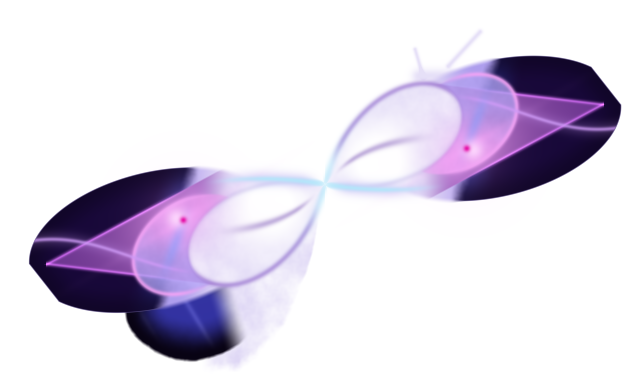
Write a Shadertoy shader that draws this background.

```glsl
// Two glowing violet lobes, point-mirrored about a bright knot on white.

const vec3 WHITE = vec3(1.0);
const vec3 INDIGO = vec3(0.09, 0.03, 0.22);
const vec3 NAVY = vec3(0.13, 0.13, 0.42);
const vec3 MIST = vec3(0.87, 0.84, 0.96);
const vec3 LAVENDER = vec3(0.68, 0.62, 0.93);
const vec3 ORCHID = vec3(0.43, 0.20, 0.58);
const vec3 PINK = vec3(0.95, 0.64, 0.96);
const vec3 MAGENTA = vec3(0.90, 0.08, 0.66);
const vec3 CYAN = vec3(0.70, 0.90, 0.98);

// Soft coverage of a signed distance, and a bell-shaped stroke
float fill(float d, float w) { return 1.0 - smoothstep(-w, w, d); }
float stroke(float d, float w) { return exp(-d * d / (w * w)); }

// Layered sines, roughly -1 to 1
float ripple(vec2 p) {
    float sum = 0.0, amp = 0.5;
    for (int i = 0; i < 5; i++) {
        sum += amp * sin(p.x + 1.3 * sin(p.y)) * cos(p.y * 0.9 + sin(p.x));
        p = mat2(1.5, 1.1, -1.1, 1.5) * p + 1.7;
        amp *= 0.6;
    }
    return sum;
}

// Distance to the ellipse xx*x*x + 2*xy*x*y + yy*y*y = 1
float ellipse(vec2 d, float xx, float xy, float yy) {
    vec2 g = mat2(xx, xy, xy, yy) * d;
    float k = sqrt(max(dot(d, g), 1e-6));
    return (k - 1.0) * k / max(length(g), 1e-4);
}

// Distance to one petal of a rose curve starting at the origin
float petal(vec2 p, float size, float heading, float petals) {
    float r = max(length(p), 1e-3);
    float a = (atan(p.y, p.x) - heading) * petals;
    float slope = size * petals * sin(a) / r;
    return (r - size * cos(clamp(a, -3.0, 3.0))) / sqrt(1.0 + slope * slope);
}

float segment(vec2 p, vec2 a, vec2 b) {
    vec2 e = b - a;
    return length(p - a - e * clamp(dot(p - a, e) / dot(e, e), 0.0, 1.0));
}

// Ragged veil and dark pool that only the lower lobe has
vec3 lowerVeil(vec3 col, vec2 q, float n, float aa) {
    float top = 2.25 * (1.0 - exp(-2.7 * q.x)) + 0.09 * n;
    float veil = fill(q.y - top, 0.07) * fill(q.x - 1.4, 0.1) * smoothstep(0.1, 0.8, q.y);
    col = mix(col, MIST, veil * clamp(0.55 + 0.6 * n, 0.0, 1.0));
    float d = ellipse(q - vec2(1.6, 1.48), 1.56, 0.0, 2.6) + 0.03 * n;
    vec3 pool = mix(NAVY * 1.5, INDIGO * 0.35, smoothstep(-0.5, -0.05, d));
    pool += 0.1 * stroke(sin(q.x * 5.0 + q.y * 3.0), 0.2) * fill(d + 0.25, 0.2);
    return mix(col, pool, fill(d, aa + 0.012) * smoothstep(1.0, 1.36, q.x + 0.3 * (q.y - 1.5)));
}

// Faint spikes above the upper lobe
vec3 upperWisps(vec3 col, vec2 q) {
    float s = stroke(segment(q, vec2(1.08, 1.62), vec2(1.18, 1.28)), 0.025)
            + stroke(segment(q, vec2(1.86, 1.83), vec2(1.48, 1.42)), 0.03)
            + stroke(segment(q, vec2(1.12, 1.3), vec2(1.5, 1.3)), 0.08);
    return mix(col, MIST, min(s, 1.0) * 0.75);
}

// Outer body: pale near the knot, dark towards the tip
vec3 body(vec3 col, vec2 q, float n, float aa) {
    float d = ellipse(q - vec2(2.05, 0.67), 0.488, -0.2515, 1.451);
    d = max(d, dot(q, vec2(0.786, 0.619)) - 3.38);
    float edge = 1.6 + 0.25 * (q.y + 0.2) + 0.04 * n;
    float dark = smoothstep(edge - 0.12, edge + 0.08, q.x);
    float inside = fill(d, mix(0.04, aa, dark));
    vec3 shade = mix(NAVY, INDIGO, smoothstep(0.0, 0.4, q.x - edge));
    shade = mix(shade, INDIGO * 0.6, 0.7 * smoothstep(-0.35, 0.0, d));
    col = mix(col, mix(MIST, LAVENDER, smoothstep(1.2, 1.8, q.x)),
              inside * smoothstep(0.85, 1.25, q.x + 0.1 * n));
    col = mix(col, shade, inside * dark);

    // Beam narrowing to the far tip
    float back = 3.35 - q.x;
    float low = 0.96 - 0.54 * back, high = 0.96 + 0.12 * back;
    float beam = fill(max(low - q.y, q.y - high), 0.015) * smoothstep(1.1, 1.6, q.x) * inside;
    col = mix(col, mix(ORCHID, PINK, exp(-1.6 * length(q - vec2(1.75, 0.5)))), beam * 0.88);
    float rims = stroke(q.y - low, 0.025) + stroke(q.y - high, 0.022);
    col += vec3(0.38, 0.2, 0.38) * rims * inside * step(0.0, back) * smoothstep(1.5, 2.2, q.x);

    // Round inner shell and the wavy filament crossing it
    float shell = ellipse(q - vec2(1.6, 0.72), 2.296, -0.893, 3.125);
    vec3 glaze = mix(LAVENDER, PINK, smoothstep(1.0, 0.3, q.y));
    col = mix(col, glaze + 0.06 * n, fill(shell, 0.02) * 0.78 * smoothstep(0.9, 1.5, q.x));
    col = mix(col, PINK, 0.85 * stroke(shell, 0.028) * smoothstep(1.3, 1.8, q.x));
    float wave = q.y - 0.86 + 0.2 * sin((q.x - 2.35) * 1.7);
    float thread = 0.75 * stroke(wave, 0.025) + 0.25 * stroke(wave, 0.09);
    return mix(col, vec3(0.8, 0.6, 0.96), thread * inside * smoothstep(1.5, 1.9, q.x) * 0.8);
}

// Pale leaf with a white heart, violet rim and curved vein
vec3 leaf(vec3 col, vec2 q, float n) {
    float d = petal(q, 1.88, 0.576, 2.045);
    float heart = exp(-4.0 * dot(q - vec2(0.65, 0.27), q - vec2(0.65, 0.27)));
    vec3 tint = mix(mix(MIST, WHITE, 0.3 + 0.4 * n), WHITE, clamp(heart * 1.3, 0.0, 1.0));
    col = mix(col, tint, fill(d, 0.025) * 0.93);
    float upper = smoothstep(-0.1, 0.3, q.y - 0.65 * q.x);
    col = mix(col, vec3(0.62, 0.48, 0.82), stroke(d, 0.035) * (0.2 + 0.5 * upper) * smoothstep(0.2, 0.8, q.x + q.y));
    float vein = q.y - 0.62 * (1.0 - exp(-2.0 * q.x));
    float fade = smoothstep(0.1, 0.35, q.x) * (1.0 - smoothstep(0.7, 1.4, q.x));
    col = mix(col, vec3(0.64, 0.54, 0.8), stroke(vein, 0.03 + 0.02 * q.x) * fade * 0.65);
    return mix(col, CYAN, stroke(d, 0.05) * exp(-2.5 * length(q)) * 0.9);
}

void mainImage(out vec4 fragColor, in vec2 fragCoord) {
    float scale = 4.56 / iResolution.y;
    vec2 p = (fragCoord - vec2(0.508, 0.515) * iResolution.xy) * scale;
    bool lower = p.x < 0.0;
    vec2 q = lower ? -p : p;
    float n = ripple(q * 4.0 + (lower ? 2.0 : 0.0));

    vec3 col = lower ? lowerVeil(WHITE, q, n, scale) : upperWisps(WHITE, q);
    col = body(col, q, n, scale);
    col = leaf(col, q, n);

    // Ribbon through the knot
    float ribbon = q.y + 0.17 * q.x - 0.11 * q.x * q.x;
    float reach = 1.0 - smoothstep(0.7, 1.5, q.x);
    col = mix(col, LAVENDER, stroke(ribbon, 0.09) * reach * 0.4 * smoothstep(0.0, 0.3, q.x));
    col = mix(col, CYAN, stroke(ribbon, 0.03) * reach * 0.9);
    col = mix(col, WHITE, 0.6 * exp(-18.0 * length(q)));

    // Hot spot with its flare and blue streak
    vec2 h = q - vec2(1.7, 0.43);
    float r = length(h);
    float flare = stroke(h.y - 0.6 * h.x, 0.06) * exp(-3.0 * abs(h.x));
    col = mix(col, PINK, min(0.7 * exp(-4.5 * r) + 0.6 * flare, 1.0));
    col = mix(col, vec3(0.5, 0.62, 1.0), 0.45 * stroke(h.x - 0.35 * h.y, 0.07) * stroke(h.y - 0.3, 0.3));
    col = mix(col, vec3(1.0, 0.88, 1.0), 0.8 * stroke(length(h - vec2(0.08, -0.02)), 0.11));
    col = mix(col, MAGENTA, stroke(r, 0.04));
    fragColor = vec4(clamp(col, 0.0, 1.0), 1.0);
}
```
